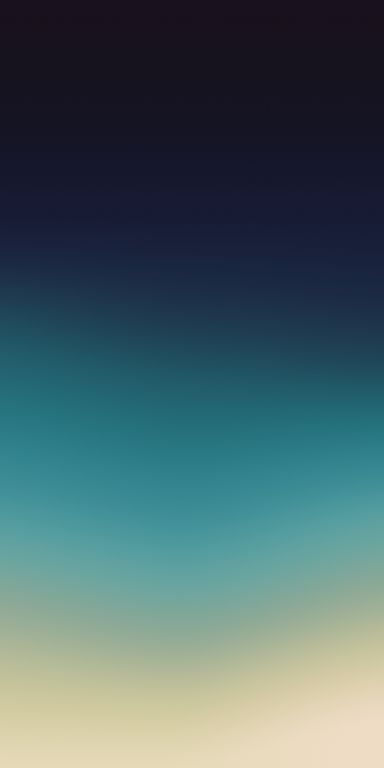
Reproduce this background procedurally as a Shadertoy shader.

```glsl
// Soft vertical gradient from pale sand through teal to night, with gently bowed bands.

const int STOPS = 13;
// Evenly spaced colours, bottom to top
const vec3 PALETTE[STOPS] = vec3[STOPS](
    vec3(0.900, 0.853, 0.722), // pale sand
    vec3(0.792, 0.776, 0.616),
    vec3(0.570, 0.670, 0.588), // sage
    vec3(0.380, 0.635, 0.627),
    vec3(0.235, 0.549, 0.584), // teal
    vec3(0.155, 0.463, 0.506),
    vec3(0.130, 0.357, 0.412),
    vec3(0.118, 0.224, 0.306), // deep blue
    vec3(0.098, 0.136, 0.237),
    vec3(0.086, 0.098, 0.190),
    vec3(0.082, 0.079, 0.142), // night
    vec3(0.086, 0.073, 0.120),
    vec3(0.098, 0.067, 0.114));

const float LEFT_LIFT = 0.042;      // rise of the bands at the left edge
const float RIGHT_LIFT = 0.062;     // rise of the lower bands at the right edge
const float RIGHT_DROP = 0.022;     // fall of the dark band at the right edge
const vec3 WARM_TINT = vec3(0.035, 0.008, 0.050);
const float GRAIN = 0.003;

vec3 stopColor(int i) {
    return PALETTE[clamp(i, 0, STOPS - 1)];
}

// Catmull-Rom blend through the palette
vec3 gradient(float height) {
    float t = clamp(height, 0.0, 1.0) * float(STOPS - 1);
    int i = int(floor(t));
    float f = fract(t);
    vec3 a = stopColor(i - 1), b = stopColor(i);
    vec3 c = stopColor(i + 1), d = stopColor(i + 2);
    return b + 0.5 * f * (c - a + f * (2.0 * a - 5.0 * b + 4.0 * c - d
        + f * (3.0 * (b - c) + d - a)));
}

// Height by which the bands are raised at a point
float bandLift(vec2 uv) {
    float left = 1.0 - smoothstep(-0.15, 0.55, uv.x);
    float right = smoothstep(0.42, 1.1, uv.x);
    float leftLift = LEFT_LIFT * 1.15 * smoothstep(0.0, 0.25, uv.y)
        * (1.0 - smoothstep(0.58, 0.74, uv.y));
    float rightLift = RIGHT_LIFT * 1.1 * (1.0 - smoothstep(0.30, 0.52, uv.y))
        - RIGHT_DROP * smoothstep(0.42, 0.54, uv.y)
        * (1.0 - smoothstep(0.60, 0.74, uv.y));
    return left * leftLift + right * rightLift;
}

float hash(vec2 p) {
    return fract(sin(dot(p, vec2(12.99, 78.23))) * 43758.5);
}

void mainImage(out vec4 fragColor, in vec2 fragCoord) {
    vec2 uv = fragCoord / iResolution.xy;
    vec3 color = gradient(uv.y - bandLift(uv));

    // Warm glow in the lower right corner
    float warmth = smoothstep(0.4, 1.0, uv.x) * (1.0 - smoothstep(0.02, 0.2, uv.y));
    color += WARM_TINT * warmth;

    // Faint dither against banding
    color += GRAIN * (hash(fragCoord) - 0.5);
    fragColor = vec4(color, 1.0);
}
```
